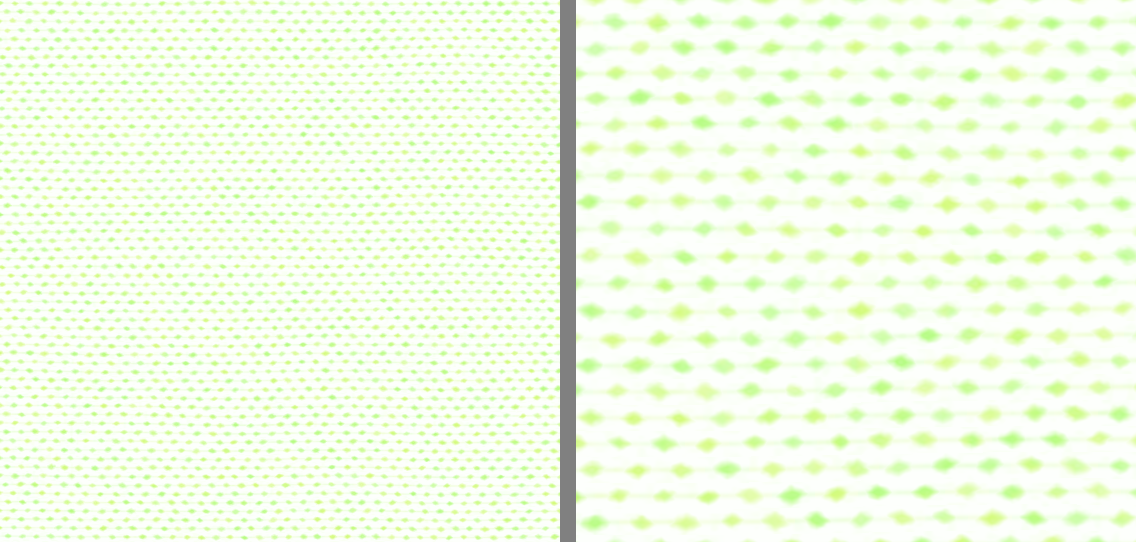
Left, the full canvas; right, a detail of the centre.
Give the GLSL for this texture, as a Shadertoy shader.

```glsl
const vec2 REPEATS = vec2(38.0, 62.0);
const float CELL_ASPECT = 1.684; // cell width over cell height
const vec3 PAPER = vec3(0.992, 1.0, 0.988);
const vec3 GREEN = vec3(0.74, 0.99, 0.56);
const vec3 LIME = vec3(0.85, 0.985, 0.54);

float hash(vec2 p) {
    return fract(sin(dot(p, vec2(127.1, 311.7))) * 43758.5453);
}

float valueNoise(vec2 p) {
    vec2 cell = floor(p);
    vec2 f = fract(p);
    f = f * f * (3.0 - 2.0 * f);
    float low = mix(hash(cell), hash(cell + vec2(1.0, 0.0)), f.x);
    float high = mix(hash(cell + vec2(0.0, 1.0)), hash(cell + vec2(1.0, 1.0)), f.x);
    return mix(low, high, f.y);
}

// Zero at the centre, one on the rim of a pointed oval
float lemonRadius(vec2 p, vec2 halfSize) {
    vec2 q = pow(abs(p) / halfSize, vec2(1.35));
    return pow(q.x + q.y, 1.0 / 1.35);
}

// Soft stitch with its own size, tilt, position and strength
float stitchInk(vec2 p, vec2 id, float grain) {
    vec2 jitter = vec2(hash(id + 3.1), hash(id + 7.7)) - 0.5;
    p -= jitter * vec2(0.2, 0.1);
    p.y -= p.x * (hash(id + 12.4) - 0.5) * 0.3;
    vec2 halfSize = vec2(0.50, 0.30) * mix(0.88, 1.12, hash(id + 19.3));
    float radius = lemonRadius(p, halfSize) + (grain - 0.5) * 0.35;
    float strength = mix(0.72, 1.12, hash(id + 27.9));
    return strength * (1.0 - smoothstep(0.25, 1.38, radius));
}

// Faint thread joining the stitches of a row
float threadInk(float y, float halfWidth, float fade) {
    float t = y / halfWidth;
    return 0.25 * fade * exp(-t * t);
}

void mainImage(out vec4 fragColor, in vec2 fragCoord) {
    vec2 uv = fragCoord / iResolution.xy;

    // Staggered rows with a gentle weave distortion
    vec2 grid = uv * REPEATS;
    grid.y += (valueNoise(uv * vec2(5.0, 9.0)) - 0.5) * 0.35;
    float row = floor(grid.y);
    grid.x += 0.5 * mod(row, 2.0) + (hash(vec2(row, 41.0)) - 0.5) * 0.16;
    grid.x += (valueNoise(uv * vec2(7.0, 6.0) + 20.0) - 0.5) * 0.3;
    vec2 id = floor(grid);
    vec2 local = (fract(grid) - 0.5) * vec2(CELL_ASPECT, 1.0);

    // Fibre texture
    vec2 fibre = grid * vec2(CELL_ASPECT, 1.0);
    float grain = valueNoise(fibre * vec2(4.5, 6.0));
    float fade = mix(0.45, 1.15, valueNoise(fibre * vec2(0.9, 1.0) + 50.0));
    float haze = 0.07 * smoothstep(0.5, 0.95, valueNoise(fibre * vec2(2.5, 4.0) + 90.0));

    // Stitches over threads
    float ink = stitchInk(local, id, grain);
    ink = max(ink, threadInk(local.y, 0.11, fade)) + haze;
    ink *= mix(0.88, 1.1, grain);

    // Dye shifts between green and lime
    float dye = 0.65 * hash(id + 63.2) + 0.35 * valueNoise(fibre * 3.0 + 140.0);
    vec3 stitchColor = mix(GREEN, LIME, smoothstep(0.15, 0.85, dye));
    vec3 color = mix(PAPER, stitchColor, clamp(ink, 0.0, 1.1));
    fragColor = vec4(clamp(color, 0.0, 1.0), 1.0);
}
```
